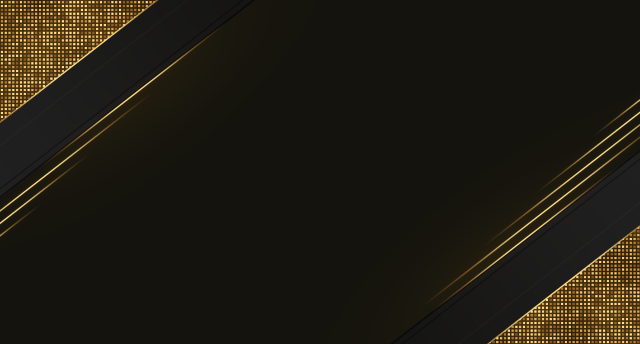
Reproduce this background procedurally as a WebGL 2 fragment shader.

```glsl
#version 300 es
precision highp float;
// Dark backdrop with two opposite corners of gold dots, charcoal bands and
// glowing gold streaks. The lower right corner is folded onto the upper left
// one, then everything is laid out across and along one slanted axis.

#define ASPECT 1.864       // layout width, in canvas heights
#define GOLD_EDGE 0.281    // distance across to the end of the dots
#define BAND_EDGE 0.456    // distance across to the end of the band
#define STREAK_STEP 0.0285 // distance between streaks
#define STREAK_WIDTH 0.0011
#define DOT_PITCH 0.0111
#define DOT_HALF 0.29      // half the dot side, in cells
#define GLOW_GAIN 0.05

uniform vec2 u_resolution;
out vec4 fragColor;

const vec2 ACROSS = vec2(0.613, 0.790);
const vec2 ALONG = vec2(0.790, -0.613);
const vec3 BACKDROP = vec3(0.078, 0.075, 0.052);
const vec3 BROWN = vec3(0.23, 0.155, 0.05);
const vec3 AMBER = vec3(0.80, 0.55, 0.18);
const vec3 PALE_GOLD = vec3(1.0, 0.87, 0.52);

// Centres and half lengths of the streaks, for each corner
const float LEFT_CENTRE[5] = float[5](0.138, -0.238, -0.382, -0.544, -2.0);
const float RIGHT_CENTRE[5] = float[5](0.072, -0.046, -0.223, -0.370, -0.514);
const float LEFT_REACH[5] = float[5](0.35, 0.43, 0.32, 0.28, 0.10);
const float RIGHT_REACH[5] = float[5](0.35, 0.49, 0.41, 0.34, 0.25);

float hash(vec2 p) {
    p = fract(p * vec2(0.1031, 0.1173));
    p += dot(p, p.yx + 33.33);
    return fract((p.x + p.y) * p.x * 7.31);
}

float noise(vec2 p) {
    vec2 i = floor(p), f = fract(p);
    f = f * f * (3.0 - 2.0 * f);
    return mix(mix(hash(i), hash(i + vec2(1, 0)), f.x),
               mix(hash(i + vec2(0, 1)), hash(i + vec2(1, 1)), f.x), f.y);
}

// Coverage of a thin line at distance d
float stroke(float d, float halfWidth, float pixel) {
    return 1.0 - smoothstep(0.0, halfWidth + pixel, abs(d));
}

// Brightness that tapers from the centre of a streak to its ends
float taper(float along, float centre, float reach) {
    float x = clamp(abs(along - centre) / reach, 0.0, 1.0);
    return pow(1.0 - x * x, 1.5);
}

vec3 addStreak(vec3 base, float coverage, float light) {
    vec3 gold = mix(AMBER, PALE_GOLD, smoothstep(0.4, 0.95, light));
    return mix(base, gold, coverage * light);
}

// Square dots with a random shade in each cell
vec3 goldDots(vec2 p, float pixel) {
    vec2 cell = p / DOT_PITCH;
    float soft = 0.5 * pixel / DOT_PITCH;
    vec2 d = abs(fract(cell) - 0.5);
    vec2 inside = 1.0 - smoothstep(DOT_HALF - soft, DOT_HALF + soft, d);
    float shade = hash(floor(cell) + 7.0);
    float sheen = noise(p * 9.0 + 3.0);
    vec3 dotColor = mix(vec3(0.50, 0.36, 0.14), AMBER, smoothstep(0.0, 0.5, shade));
    dotColor = mix(dotColor, PALE_GOLD, smoothstep(0.35, 0.9, shade * 0.75 + sheen * 0.35));
    vec3 gap = BROWN * (0.8 + 0.6 * sheen);
    return mix(gap, dotColor, inside.x * inside.y);
}

void main() {
    float pixel = 1.0 / u_resolution.y;
    vec2 p = gl_FragCoord.xy / u_resolution * vec2(ASPECT, 1.0);

    // Fold both corners onto the upper left, measured from that corner
    vec2 q = vec2(p.x, 1.0 - p.y);
    bool rightSide = dot(q, ACROSS) > 0.5 * dot(vec2(ASPECT, 1.0), ACROSS);
    if (rightSide) q = vec2(ASPECT - q.x, 1.012 - q.y);
    float s = dot(q, ACROSS);
    float t = dot(q, ALONG);

    // Backdrop with a faint amber glow beside the streaks
    vec2 g = vec2(s - BAND_EDGE, t - 0.15) / vec2(0.13, 0.38);
    vec3 color = BACKDROP + GLOW_GAIN * vec3(1.0, 0.65, 0.05) * exp(-dot(g, g));

    // Charcoal band, lit from the side border, with fine seams
    vec3 band = mix(vec3(0.128, 0.124, 0.124), vec3(0.078, 0.077, 0.072),
                    smoothstep(-0.35, 0.75, t));
    band *= 1.0 - 0.35 * stroke(s - BAND_EDGE + 0.022, 0.001, pixel);
    band += 0.02 * stroke(s - GOLD_EDGE - 0.053, 0.001, pixel);
    color = mix(band, color, smoothstep(-pixel, pixel, s - BAND_EDGE));
    color *= 1.0 - 0.55 * stroke(s - BAND_EDGE + 0.003, 0.002, pixel);

    // Dotted corner and its bright rim
    float corner = 1.0 - smoothstep(-0.5 * pixel, 0.5 * pixel, s - GOLD_EDGE);
    color = mix(color, goldDots(p, pixel), corner);
    float rim = 0.3 + 0.7 * taper(t, 0.075, 0.42);
    color = addStreak(color, stroke(s - GOLD_EDGE, STREAK_WIDTH, pixel), rim);

    // Parallel streaks, fading one after another
    for (int i = 0; i < 5; i++) {
        float centre = rightSide ? RIGHT_CENTRE[i] : LEFT_CENTRE[i];
        float reach = rightSide ? RIGHT_REACH[i] : LEFT_REACH[i];
        float d = s - BAND_EDGE - STREAK_STEP * float(i);
        float light = taper(t, centre, reach);
        color += 0.07 * AMBER * light * exp(-abs(d) * 140.0);
        color = addStreak(color, stroke(d, STREAK_WIDTH, pixel), light);
    }
    fragColor = vec4(color, 1.0);
}
```
